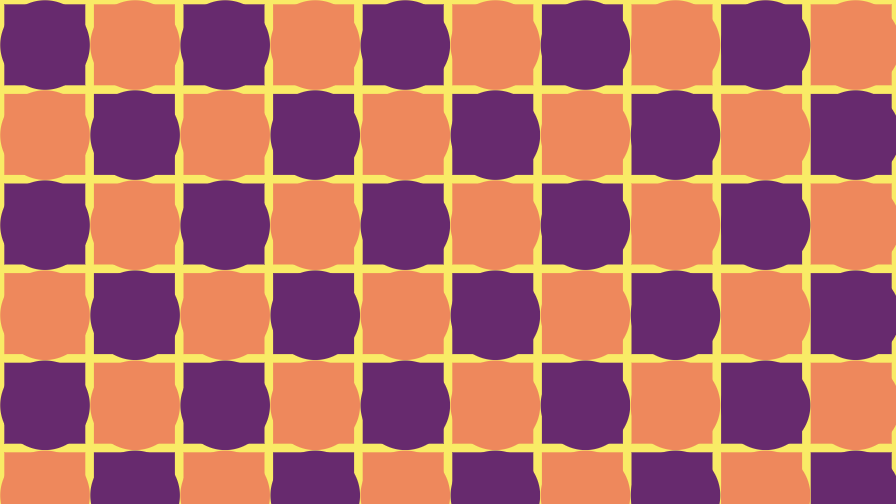
This pattern is drawn by a WebGL 1 fragment shader. Its source:

```glsl
precision highp float;

// Two-colour checkerboard of square tiles separated by a plain grid, ten across.
// A disc of the tile's colour lies over each tile and the grid. The discs use a
// slightly wider pitch than the tiles, so they drift away from the top left corner.

uniform vec2 u_resolution;

const float TILES_ACROSS = 10.0;
const float LINE_WIDTH = 0.096;    // grid line, in tile pitches
const float DISC_PITCH = 1.0052;   // disc spacing, in tile pitches
const float DISC_RADIUS = 0.5;     // in tile pitches

const vec3 PURPLE = vec3(0.405, 0.165, 0.430);
const vec3 ORANGE = vec3(0.933, 0.533, 0.360);
const vec3 YELLOW = vec3(0.975, 0.922, 0.400);

// Coverage of a shape from its signed distance, smoothed over one pixel
float coverage(float dist, float pixel) {
  return clamp(0.5 - dist / pixel, 0.0, 1.0);
}

// Alternating colour of a cell; the first cell is purple
vec3 checkerColor(vec2 cell) {
  return mix(PURPLE, ORANGE, mod(cell.x + cell.y, 2.0));
}

// Signed distance to a square centred on the origin
float squareDistance(vec2 p, float halfSide) {
  vec2 d = abs(p) - halfSide;
  return length(max(d, 0.0)) + min(max(d.x, d.y), 0.0);
}

void main() {
  // Position in tile pitches, measured from the top left corner
  float pixel = TILES_ACROSS / u_resolution.x;
  vec2 pos = vec2(gl_FragCoord.x, u_resolution.y - gl_FragCoord.y) * pixel;

  // Square tiles over the grid colour
  vec2 tileCell = floor(pos);
  float tileDist = squareDistance(pos - tileCell - 0.5, 0.5 - 0.5 * LINE_WIDTH);
  vec3 color = mix(YELLOW, checkerColor(tileCell), coverage(tileDist, pixel));

  // Discs on their own, slightly wider lattice
  vec2 discCell = floor(pos / DISC_PITCH);
  float discDist = length(pos - (discCell + 0.5) * DISC_PITCH) - DISC_RADIUS;
  color = mix(color, checkerColor(discCell), coverage(discDist, pixel));

  gl_FragColor = vec4(color, 1.0);
}
```
